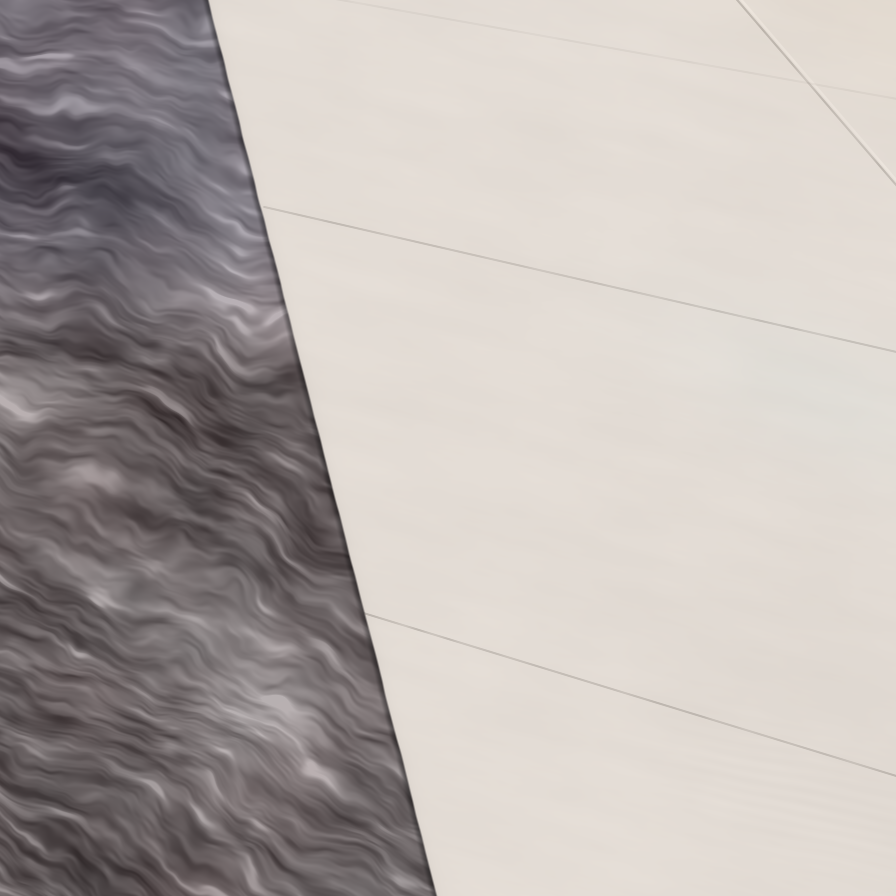
Reproduce this texture procedurally as a three.js fragment shader.

```glsl
// Dark fur on the left meets pale floorboards along a slanted edge.
// The fur is noise stretched along bent strands over soft patches of light;
// the boards are a warm gradient with faint grain and thin straight seams.
varying vec2 vUv;

float hash(vec2 p) {
  vec3 q = fract(vec3(p.xyx) * 0.1031);
  q += dot(q, q.yzx + 33.33);
  return fract((q.x + q.y) * q.z);
}

float noise(vec2 p) {
  vec2 i = floor(p), f = fract(p);
  f = f * f * (3.0 - 2.0 * f);
  return mix(mix(hash(i), hash(i + vec2(1, 0)), f.x),
             mix(hash(i + vec2(0, 1)), hash(i + vec2(1, 1)), f.x), f.y);
}

float fbm(vec2 p) {
  float sum = 0.0, amp = 0.5;
  for (int i = 0; i < 4; i++) {
    sum += amp * noise(p);
    p = p * 2.03 + vec2(17.3, 9.1);
    amp *= 0.5;
  }
  return sum / 0.9375;
}

// Soft elliptical patch that leans down to the right.
float patchGlow(vec2 p, vec2 centre, vec2 size) {
  vec2 d = p - centre;
  d.y += 0.35 * d.x;
  d /= size;
  return exp(-dot(d, d));
}

// Thin line from a to b, softened across its width.
float seam(vec2 p, vec2 a, vec2 b, float width) {
  vec2 ab = b - a;
  float t = clamp(dot(p - a, ab) / dot(ab, ab), 0.0, 1.0);
  return 1.0 - smoothstep(width * 0.3, width, length(p - a - ab * t));
}

vec3 fur(vec2 p) {
  // Strands grow steeper toward the bottom and wave gently.
  vec2 bend = vec2(fbm(p * 7.0), fbm(p * 8.0 + 40.0)) - 0.5;
  vec2 q = p + bend * vec2(0.08, 0.085);
  vec2 strand = vec2(q.x - 0.35 * q.y, q.y + q.x * (0.62 - 0.42 * q.y));
  float coarse = noise(strand * vec2(15.0, 75.0) + 5.0);
  float middle = noise(strand * vec2(25.0, 135.0) + 31.0);
  float fine = noise(strand * vec2(48.0, 270.0) + 73.0);

  // Broad light and shadow.
  float tone = 0.395 + 0.16 * (fbm(q * vec2(7.0, 11.0) + 3.0) - 0.5);
  tone += 0.13 * patchGlow(p, vec2(0.27, 0.69), vec2(0.10, 0.08));
  tone += 0.08 * patchGlow(p, vec2(0.20, 0.90), vec2(0.12, 0.07));
  tone += 0.09 * patchGlow(p, vec2(0.03, 0.56), vec2(0.08, 0.05));
  tone += 0.08 * patchGlow(p, vec2(0.16, 0.36), vec2(0.11, 0.035));
  tone += 0.15 * patchGlow(p, vec2(0.31, 0.20), vec2(0.13, 0.07));
  tone -= 0.15 * patchGlow(p, vec2(0.04, 0.82), vec2(0.12, 0.055));
  tone -= 0.10 * patchGlow(p, vec2(0.22, 0.53), vec2(0.10, 0.055));
  tone -= 0.09 * patchGlow(p, vec2(0.18, 0.42), vec2(0.15, 0.03));
  tone -= 0.08 * patchGlow(p, vec2(0.02, 0.32), vec2(0.08, 0.07));
  tone -= 0.10 * patchGlow(p, vec2(0.08, 0.05), vec2(0.16, 0.06));

  // Strands, with lit tips where coarse and middle layers agree.
  float contrast = mix(1.0, 0.75, smoothstep(0.6, 0.85, p.y));
  tone += contrast * (0.17 * (coarse - 0.5) + 0.17 * (middle - 0.5)
        + 0.09 * (fine - 0.5));
  tone += 0.10 * smoothstep(0.45, 0.8, coarse * middle);
  tone = clamp(tone, 0.15, 0.70);

  // Violet above, neutral brown and grey below.
  vec3 tint = mix(vec3(0.025, -0.008, -0.004), vec3(0.012, -0.012, 0.022),
                  smoothstep(0.55, 0.78, p.y));
  tint.r += 0.03 * (fbm(p * 9.0 + 60.0) - 0.5);
  return tone + tint;
}

vec3 boards(vec2 p) {
  vec3 colour = vec3(0.892, 0.864, 0.836);
  colour += vec3(-0.006, -0.012, -0.024) * patchGlow(p, vec2(1.0, 1.02), vec2(0.25, 0.14));
  colour += vec3(-0.012, 0.004, 0.008) * patchGlow(p, vec2(0.92, 0.56), vec2(0.18, 0.08));
  colour -= 0.016 * patchGlow(p, vec2(0.98, 0.20), vec2(0.25, 0.20));

  // Faint grain along the boards, and mottling.
  vec2 grain = vec2(p.x - 0.25 * p.y, p.y + 0.28 * p.x);
  colour += 0.020 * (fbm(grain * vec2(8.0, 45.0)) - 0.5);
  colour += 0.014 * (fbm(p * 13.0 + 20.0) - 0.5);
  float ripple = sin(6.2832 * 75.0 * (p.y + 0.20 * p.x + 0.008 * noise(p * 12.0)));
  colour += 0.006 * ripple * patchGlow(p, vec2(0.89, 0.11), vec2(0.13, 0.06));

  // Seams between boards, the diagonal one with a light lip.
  float joint = 0.11 * seam(p, vec2(0.295, 0.769), vec2(1.01, 0.605), 0.0018);
  joint += 0.12 * seam(p, vec2(0.405, 0.316), vec2(1.01, 0.131), 0.0018);
  joint += 0.035 * seam(p, vec2(0.375, 1.001), vec2(1.01, 0.888), 0.0018);
  joint += 0.13 * seam(p, vec2(0.821, 1.002), vec2(1.01, 0.782), 0.0018);
  joint -= 0.03 * seam(p, vec2(0.825, 1.003), vec2(1.014, 0.783), 0.0020);
  return colour - joint * (0.7 + 0.5 * noise(p * 60.0));
}

void main() {
  vec2 p = vUv;
  // Signed distance to the slanted edge, positive over the boards.
  float edge = (p.x - 0.488 + 0.256 * p.y) / 1.0323;
  edge += 0.0012 * (noise(vec2(p.y * 45.0, 2.0)) - 0.5);

  vec3 pelt = fur(p);
  pelt *= 1.0 - 0.38 * smoothstep(-0.008, -0.001, edge);
  vec3 floorColour = boards(p) - 0.025 * exp(-max(edge, 0.0) * 180.0);
  gl_FragColor = vec4(mix(pelt, floorColour, smoothstep(-0.0015, 0.0015, edge)), 1.0);
}
```
